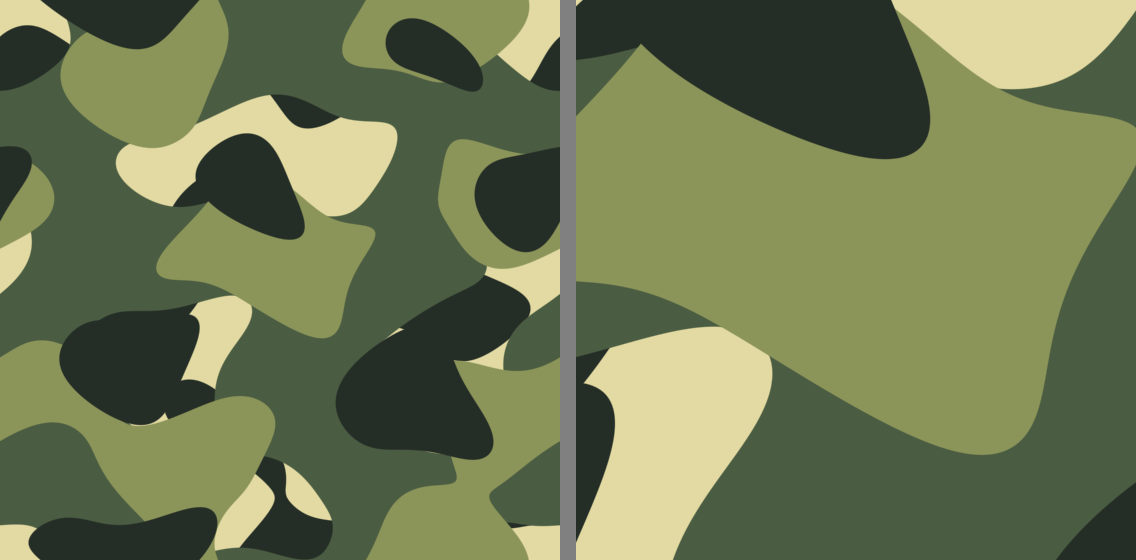
Left: the whole. Right: its middle third, enlarged.
A Shadertoy shader for this pattern:

```glsl
// Woodland camouflage: smooth lobed patches in cream, green, olive and near-black.

const vec3 CREAM = vec3(0.885, 0.855, 0.635);
const vec3 GREEN = vec3(0.290, 0.360, 0.255);
const vec3 OLIVE = vec3(0.550, 0.585, 0.350);
const vec3 DARK  = vec3(0.140, 0.175, 0.150);

// Cut levels in standard deviations: a higher level covers less area
const float UNDER_DARK_LEVEL = 0.44;
const float GREEN_LEVEL      = -0.41;
const float OLIVE_LEVEL      = 0.28;
const float TOP_DARK_LEVEL   = 0.95;

const float PATCH_FREQ  = 2.5;               // patches per canvas side
const float FREQ_SPREAD = 0.65;              // variety of patch sizes
const vec2  STRETCH     = vec2(1.15, 0.87);  // widens patches sideways
const float WARP_AMOUNT = 0.026;             // strength of the lobes
const float WARP_FREQ   = 3.0;
const float EDGE_PIXELS = 0.9;               // half width of the soft edge
const int   MAX_WAVE    = 5;
const float TAU = 6.2831853;

// Random value from 0 to 1 for a wave vector and a layer seed
float hash(ivec2 cell, int seed) {
    uint h = uint(cell.x + 64) * 1597u + uint(cell.y + 64) * 51749u + uint(seed) * 7919u;
    h = h * 747796405u + 2891336453u;
    h = ((h >> ((h >> 28) + 4u)) ^ h) * 277803737u;
    h = (h >> 22) ^ h;
    return float(h & 0xffffu) / 65536.0;
}

// Two sine shears: they bend outlines yet keep areas unchanged
vec2 warp(vec2 p, int seed) {
    float phase = TAU * hash(ivec2(0), seed);
    p.x += WARP_AMOUNT * sin(TAU * WARP_FREQ * p.y + phase);
    p.y += WARP_AMOUNT * sin(TAU * WARP_FREQ * p.x + 2.0 * phase);
    return p;
}

// Sum of plane waves from a narrow frequency ring, with unit variance
float patchField(vec2 p, int seed) {
    p = warp(p, seed);
    float sum = 0.0, power = 0.0;
    for (int x = 0; x <= MAX_WAVE; x++) {
        for (int y = -MAX_WAVE; y <= MAX_WAVE; y++) {
            if (x == 0 && y <= 0) continue;
            vec2 wave = vec2(x, y);
            float offset = (length(wave * STRETCH) - PATCH_FREQ) / FREQ_SPREAD;
            float amplitude = exp(-offset * offset);
            if (amplitude < 0.01) continue;
            sum += amplitude * cos(TAU * (dot(wave, p) + hash(ivec2(x, y), seed)));
            power += 0.5 * amplitude * amplitude;
        }
    }
    return sum * inversesqrt(power);
}

// Paints one layer wherever its field rises above the level
vec3 paint(vec3 below, vec3 ink, vec2 p, float level, int seed) {
    float field = patchField(p, seed) - level;
    float slope = max(length(vec2(dFdx(field), dFdy(field))), 1e-5);
    float coverage = smoothstep(-EDGE_PIXELS, EDGE_PIXELS, field / slope);
    return mix(below, ink, coverage);
}

void mainImage(out vec4 fragColor, in vec2 fragCoord) {
    vec2 p = fragCoord / iResolution.y;

    // Layers from bottom to top
    vec3 color = CREAM;
    color = paint(color, DARK,  p, UNDER_DARK_LEVEL, 11);
    color = paint(color, GREEN, p, GREEN_LEVEL, 23);
    color = paint(color, OLIVE, p, OLIVE_LEVEL, 37);
    color = paint(color, DARK,  p, TOP_DARK_LEVEL, 53);

    fragColor = vec4(color, 1.0);
}
```
